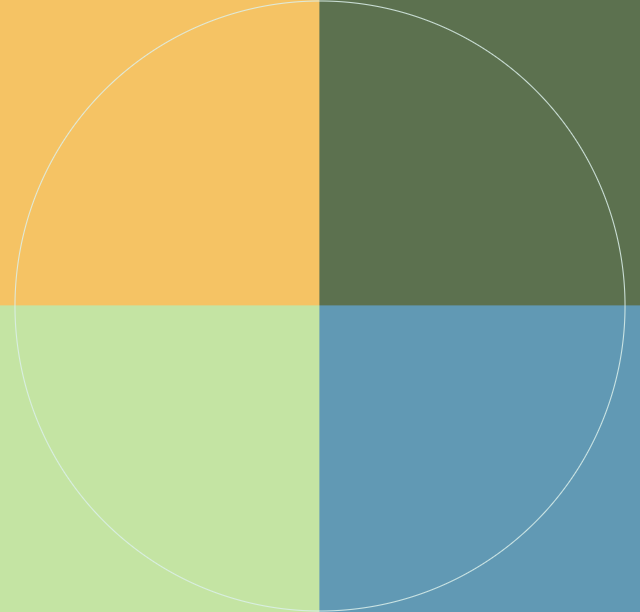
Reproduce this background procedurally as a WebGL 1 fragment shader.

```glsl
precision highp float;

uniform vec2 u_resolution;

const vec3 AMBER = vec3(0.961, 0.763, 0.392);
const vec3 MOSS = vec3(0.361, 0.443, 0.310);
const vec3 LIME = vec3(0.770, 0.894, 0.640);
const vec3 BLUE = vec3(0.380, 0.600, 0.706);
const vec3 RING_COLOR = vec3(0.86, 0.94, 0.92);

// Lengths are in canvas heights, measured from the canvas centre.
const vec2 SPLIT = vec2(-0.001, 0.001);
const float RING_RADIUS = 0.4984;
const float RING_HALF_WIDTH = 0.0009;
const float RING_OPACITY = 0.85;

// Coverage of the positive side of an edge, softened over one pixel.
float coverage(float signedDistance, float pixel) {
    return clamp(signedDistance / pixel + 0.5, 0.0, 1.0);
}

void main() {
    float pixel = 1.0 / u_resolution.y;
    vec2 p = (gl_FragCoord.xy - 0.5 * u_resolution) * pixel;

    // Four flat quadrants
    float right = coverage(p.x - SPLIT.x, pixel);
    float top = coverage(p.y - SPLIT.y, pixel);
    vec3 color = mix(mix(LIME, BLUE, right), mix(AMBER, MOSS, right), top);

    // Thin circular outline
    float ringDistance = abs(length(p) - RING_RADIUS);
    float ring = coverage(RING_HALF_WIDTH - ringDistance, pixel);
    color = mix(color, RING_COLOR, ring * RING_OPACITY);

    gl_FragColor = vec4(color, 1.0);
}
```
